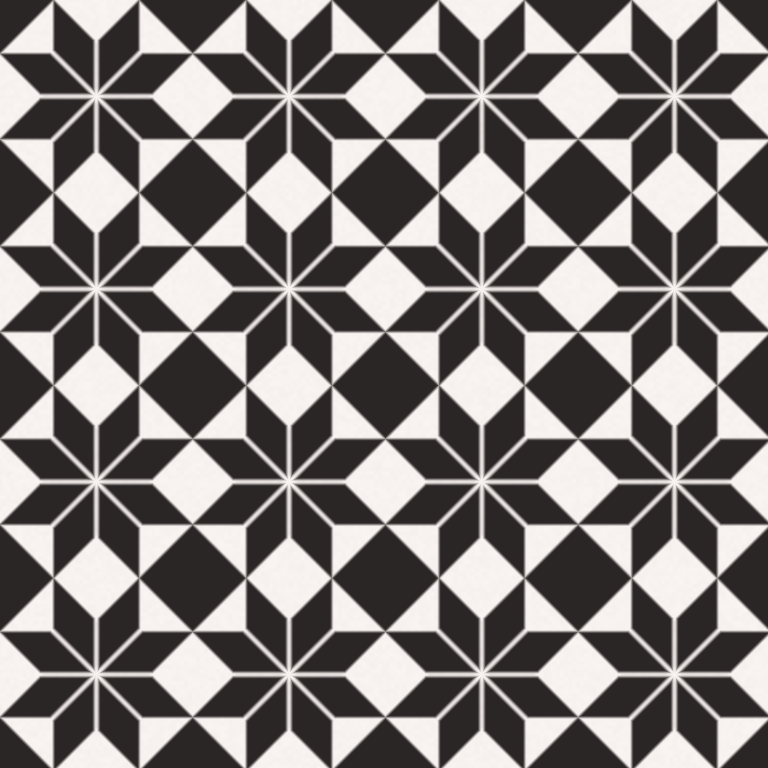
Reproduce this pattern procedurally as a three.js fragment shader.

```glsl
// Black and white star tiling: each cell holds an eight-petalled star split by
// pale joints, with light diamonds on its sides and dark squares at its corners.
// One cell is folded into a single octant, where straight edges bound every part.

varying vec2 vUv;

const float REPEATS = 3.985;        // cells across and down, from the upper left
const float PETAL = 0.222;          // petal height, in cells
const float REACH = 0.5 - PETAL;    // petal length and half diagonal of the square
const float JOINT_HALF = 0.0125;    // half width of the joints between petals
const float SOFTNESS = 0.011;       // half width of the blurred edges
const float GRAIN_SCALE = 190.0;    // grain cells across the canvas
const float GRAIN = 0.018;          // grain strength on the light parts
const float DIAGONAL = 0.70710678;

const vec3 DARK = vec3(0.168, 0.150, 0.148);
const vec3 LIGHT = vec3(0.968, 0.950, 0.938);
const vec3 JOINT = vec3(0.905, 0.885, 0.875);

float hash(vec2 p) {
  return fract(sin(dot(p, vec2(127.1, 311.7))) * 43758.5453);
}

float noise(vec2 p) {
  vec2 i = floor(p);
  vec2 f = fract(p);
  f = f * f * (3.0 - 2.0 * f);
  return mix(mix(hash(i), hash(i + vec2(1.0, 0.0)), f.x),
             mix(hash(i + vec2(0.0, 1.0)), hash(i + 1.0), f.x), f.y);
}

// Soft coverage of a shape from its signed distance.
float cover(float d) {
  return 1.0 - smoothstep(-SOFTNESS, SOFTNESS, d);
}

// Fold a cell into the octant 0 <= y <= x <= 0.5 around its star.
vec2 foldOctant(vec2 p) {
  p = abs(p);
  return vec2(max(p.x, p.y), min(p.x, p.y));
}

void main() {
  vec2 grid = vec2(vUv.x, 1.0 - vUv.y) * REPEATS;
  vec2 p = foldOctant(fract(grid) - 0.5);

  // Star outline, and the joints along its axes and diagonals
  float star = max(p.y - PETAL, (p.x - p.y - REACH) * DIAGONAL);
  float joint = JOINT_HALF - min(p.y, (p.x - p.y) * DIAGONAL);
  float petal = max(star, joint);

  // Dark square standing on its point at the cell corner
  float square = (1.0 - p.x - p.y - REACH) * DIAGONAL;

  // Light ground with faint grain, greyer joints, then the dark pieces
  vec3 color = mix(LIGHT, JOINT, cover(star) * smoothstep(0.01, 0.05, p.x));
  color += GRAIN * (noise(vUv * GRAIN_SCALE) - 0.5);
  color = mix(color, DARK, cover(min(petal, square)));

  gl_FragColor = vec4(color, 1.0);
}
```
